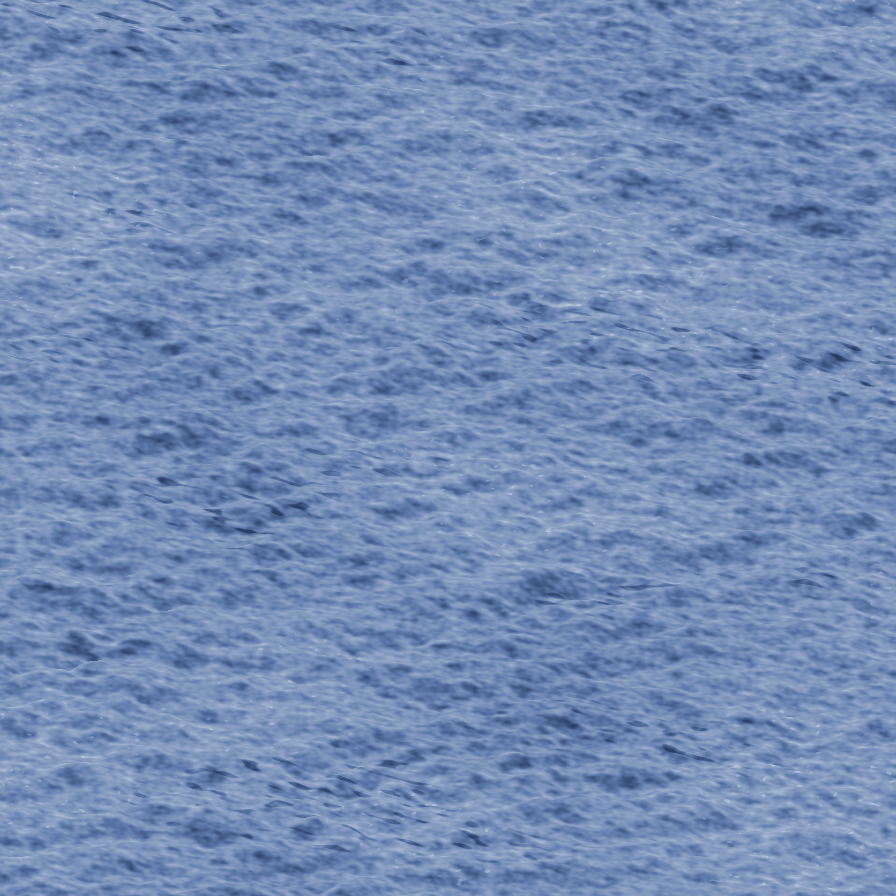
Reproduce this texture procedurally as a Shadertoy shader.

```glsl
// Choppy blue open water seen at a low angle, with ripples, dark glints and foam specks.

const int   WAVE_LAYERS = 3;
const vec2  WAVE_FREQ[3] = vec2[3](vec2(9.0, 30.0), vec2(17.0, 54.0), vec2(33.0, 102.0));
const float WAVE_TILT[3] = float[3](0.06, -0.10, 0.17);
const float WAVE_HEIGHT = 0.11;   // crest height, relative to the wave's own depth
const float REACH = 0.0135;       // furthest a crest can shift on screen
const int   MARCH_STEPS = 14;
const int   AA_SAMPLES = 2;

const float SLOPE_MEAN = 0.25;    // statistics of the visible slopes
const float SLOPE_SPREAD = 0.44;
const float SLOPE_SHADE = 0.74;
const float SKY_LIMIT = 1.1;      // brightest tone of a sky-lit wave back
const float TONE_BIAS = 0.20;
const float PATCH_SHADE = 0.25;
const float RIPPLE_SHADE = 0.42;
const float GRAIN_SHADE = 0.29;
const float GLINT_SHADE = 2.0;
const float FOAM_SHADE = 1.6;

// Water colours from deep shadow to foam, and the tone at which each is reached
const int  TONE_COUNT = 7;
const vec3 WATER[7] = vec3[7](
    vec3(0.16, 0.24, 0.40), vec3(0.30, 0.40, 0.58), vec3(0.37, 0.48, 0.67),
    vec3(0.44, 0.54, 0.71), vec3(0.50, 0.59, 0.74), vec3(0.56, 0.64, 0.77),
    vec3(0.70, 0.77, 0.86));
const float TONE[7] = float[7](-3.6, -1.81, -0.93, -0.21, 0.51, 1.41, 3.2);

// Integer hash giving a random gradient for a lattice cell
vec2 hashGradient(vec2 cell) {
    uvec2 h = uvec2(ivec2(cell));
    h = h * 1664525u + 1013904223u;
    h.x += h.y * 1664525u;
    h.y += h.x * 1664525u;
    h ^= h >> 16u;
    h.x += h.y * 1664525u;
    h.y += h.x * 1664525u;
    h ^= h >> 16u;
    return vec2(h & 0xffffu) / 32767.5 - 1.0;
}

// Gradient noise scaled to roughly unit deviation
float noise(vec2 p) {
    vec2 cell = floor(p), f = p - cell;
    vec2 w = f * f * f * (f * (f * 6.0 - 15.0) + 10.0);
    vec2 e = vec2(0.0, 1.0);
    float a = dot(hashGradient(cell), f);
    float b = dot(hashGradient(cell + e.yx), f - e.yx);
    float c = dot(hashGradient(cell + e.xy), f - e.xy);
    float d = dot(hashGradient(cell + e.yy), f - e.yy);
    return 5.7 * mix(mix(a, b, w.x), mix(c, d, w.x), w.y);
}

// Noise stretched by freq, with its streaks slanting down to the right by tilt
float streakNoise(vec2 p, vec2 freq, float tilt, float seed) {
    return noise(vec2(p.x, p.y + tilt * p.x) * freq + seed);
}

float waveHeight(vec2 p) {
    float h = 0.0;
    for (int i = 0; i < WAVE_LAYERS; i++) {
        float n = streakNoise(p, WAVE_FREQ[i], WAVE_TILT[i], 17.3 * float(i + 1));
        h += n * WAVE_HEIGHT / WAVE_FREQ[i].y;
    }
    return h;
}

// Nearest point of the sea surface seen at a screen position; near crests hide far troughs
vec2 visibleSurface(vec2 p) {
    float stride = 2.0 * REACH / float(MARCH_STEPS);
    float depth = p.y - REACH;
    float gap = -REACH;
    for (int i = 0; i < MARCH_STEPS; i++) {
        float next = depth + stride;
        float nextGap = next + waveHeight(vec2(p.x, next)) - p.y;
        if (nextGap >= 0.0) {
            return vec2(p.x, depth + stride * gap / (gap - nextGap));
        }
        depth = next;
        gap = min(nextGap, -1e-5);
    }
    return vec2(p.x, depth);
}

float waterTone(vec2 screen) {
    vec2 p = visibleSurface(screen);
    vec2 film = mix(screen, p, 0.4);

    // Faces turned to the viewer are dark, backs reflect the sky up to a limit
    float eps = 0.001;
    float slope = (waveHeight(p + vec2(0.0, eps)) - waveHeight(p - vec2(0.0, eps))) / (2.0 * eps);
    float facing = SLOPE_SHADE * (SLOPE_MEAN - slope) / SLOPE_SPREAD;
    float lit = SKY_LIMIT * (1.0 - exp(-max(facing, 0.0) / SKY_LIMIT));
    float tone = TONE_BIAS + min(facing, 0.0) + lit;

    // Broad patches, small ripples and fine grain
    float patches = streakNoise(screen, vec2(3.0, 5.0), 0.1, 71.7);
    tone += PATCH_SHADE * patches;
    tone += RIPPLE_SHADE * streakNoise(film, vec2(52.0, 165.0), 0.15, 93.1);
    tone += GRAIN_SHADE * streakNoise(film, vec2(120.0, 270.0), 0.1, 37.9);

    // Clustered thin dark glints
    float cluster = smoothstep(0.3, 1.3, streakNoise(screen, vec2(3.0, 9.0), 0.1, 52.4));
    float glint = smoothstep(0.9, 1.8, streakNoise(film, vec2(32.0, 150.0), 0.2, 11.6));
    tone -= GLINT_SHADE * cluster * glint;

    // Sparse foam specks
    float foam = smoothstep(1.9, 2.6, streakNoise(screen, vec2(100.0, 190.0), 0.0, 64.2));
    return tone + FOAM_SHADE * foam * smoothstep(-0.2, 1.0, patches);
}

vec3 waterColor(float tone) {
    vec3 color = WATER[0];
    for (int i = 1; i < TONE_COUNT; i++) {
        color = mix(color, WATER[i], clamp((tone - TONE[i - 1]) / (TONE[i] - TONE[i - 1]), 0.0, 1.0));
    }
    return color;
}

void mainImage(out vec4 fragColor, in vec2 fragCoord) {
    vec3 color = vec3(0.0);
    for (int i = 0; i < AA_SAMPLES; i++) {
        vec2 offset = vec2(0.2, 0.5) * (float(i) + 0.5 - 0.5 * float(AA_SAMPLES)) / float(AA_SAMPLES);
        color += waterColor(waterTone((fragCoord + offset) / iResolution.y));
    }
    fragColor = vec4(color / float(AA_SAMPLES), 1.0);
}
```
